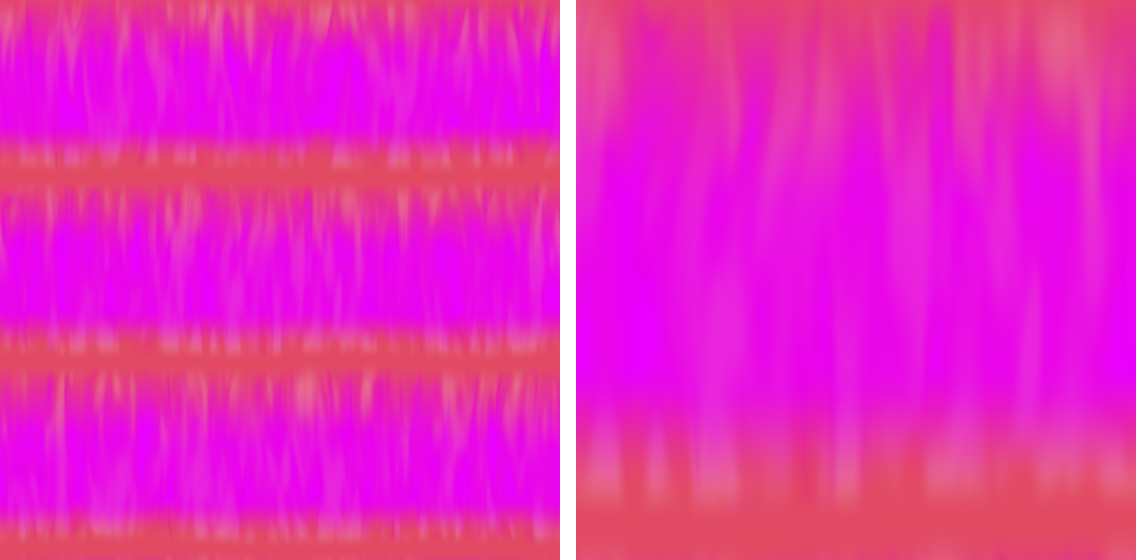
Left, the full canvas; right, a detail of the centre.
This texture is drawn by a WebGL 1 fragment shader. Its source:

```glsl
precision highp float;

uniform vec2 u_resolution;

float hash(vec2 p) {
  return fract(sin(dot(p, vec2(127.1, 311.7))) * 43758.5453);
}

// Value noise that wraps over the unit square; cells must be whole numbers
float tileNoise(vec2 uv, vec2 cells, float seed) {
  vec2 p = uv * cells;
  vec2 i = floor(p);
  vec2 f = p - i;
  f = f * f * (3.0 - 2.0 * f);
  vec2 a = mod(i, cells);
  vec2 b = mod(i + 1.0, cells);
  float low = mix(hash(a + seed), hash(vec2(b.x, a.y) + seed), f.x);
  float high = mix(hash(vec2(a.x, b.y) + seed), hash(b + seed), f.x);
  return mix(low, high, f.y);
}

void main() {
  vec2 uv = gl_FragCoord.xy / u_resolution;

  // Lean the strands and stagger their ends
  vec2 fur = uv;
  fur.x += 0.014 * (tileNoise(uv, vec2(12.0, 8.0), 3.0) - 0.5);
  fur.y += 0.07 * (tileNoise(fur, vec2(54.0, 3.0), 23.0) - 0.5);

  // Strands of three widths, with thin creases between them
  float broad = tileNoise(fur, vec2(36.0, 9.0), 31.0) - 0.5;
  float strand = tileNoise(fur, vec2(76.0, 13.0), 47.0) - 0.5;
  float fine = tileNoise(fur, vec2(120.0, 17.0), 59.0) - 0.5;
  float streak = 0.4 * broad + 0.42 * strand + 0.2 * fine;
  float ridge = tileNoise(fur, vec2(58.0, 10.0), 71.0) - 0.5;
  float crease = 1.0 - smoothstep(0.0, 0.2, abs(ridge));
  crease *= smoothstep(0.3, 0.8, tileNoise(fur, vec2(40.0, 12.0), 83.0));

  // Three rows, measured downward from each red seam
  float wave = 0.03 * (tileNoise(uv, vec2(9.0, 6.0), 97.0) - 0.5);
  float depth = fract(0.06 - 3.0 * uv.y + wave);
  float loose = smoothstep(0.0, 0.14, depth) * (1.0 - smoothstep(0.9, 0.99, depth));
  float rise = smoothstep(-0.03, 0.47, depth + loose * (0.28 * streak + 0.04 * crease));
  rise *= smoothstep(0.0, 0.08, depth);
  float fall = 1.0 - smoothstep(0.73, 0.95, depth + loose * 0.1 * streak);
  float dye = rise * fall;

  // Dye gradient, pale strand tips, dark creases and violet glints
  vec3 color = mix(vec3(0.885, 0.29, 0.39), vec3(0.912, 0.025, 0.905), dye);
  float tips = smoothstep(0.76, 0.86, depth);
  float pale = loose * smoothstep(-0.08, 0.32, 0.07 * tips - streak);
  color += pale * mix(vec3(0.02, 0.15, 0.14), vec3(0.0, 0.12, -0.04), dye);
  color += loose * crease * (1.0 - 0.7 * dye) * vec3(0.0, -0.07, 0.05);
  float glint = smoothstep(0.02, 0.3, streak) * smoothstep(0.7, 1.0, dye);
  color += glint * vec3(0.0, -0.02, 0.09);

  gl_FragColor = vec4(clamp(color, 0.0, 1.0), 1.0);
}
```
